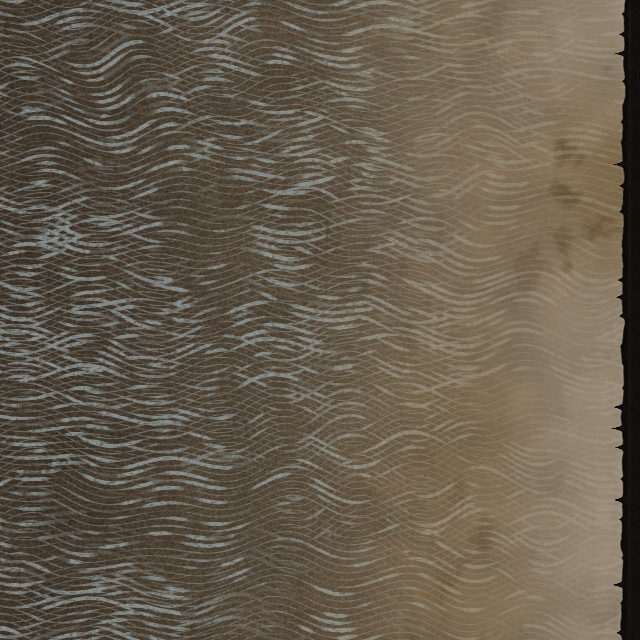
Give the GLSL for this texture, as a Shadertoy shader.

```glsl
// Aged parchment with combed wavy strokes, shaded on the left and torn along a dark right margin.

const float TAU = 6.2831853;
const float LINE_COUNT = 88.0;     // strokes per canvas height, per layer
const float WAVE_COUNT = 4.9;      // ripples per canvas width
const float WAVE_HEIGHT = 0.015;
const float EDGE_X = 0.975;        // mean place of the torn edge
const float TEAR_ROWS = 29.0;
const float TEAR_LENGTH = 0.017;

const vec3 SHADE = vec3(0.250, 0.208, 0.162);
const vec3 UMBER = vec3(0.335, 0.285, 0.222);
const vec3 TAN = vec3(0.490, 0.428, 0.338);
const vec3 PALE = vec3(0.570, 0.515, 0.440);
const vec3 OCHRE = vec3(0.465, 0.380, 0.250);
const vec3 STAIN = vec3(0.280, 0.205, 0.115);
const vec3 COOL_INK = vec3(0.550, 0.590, 0.590);
const vec3 WARM_INK = vec3(0.680, 0.650, 0.580);
const vec3 MARGIN = vec3(0.066, 0.060, 0.052);

float hash(vec2 p) {
    vec3 q = fract(vec3(p.xyx) * 0.1031);
    q += dot(q, q.yzx + 33.33);
    return fract((q.x + q.y) * q.z);
}

float noise(vec2 p) {
    vec2 i = floor(p), f = fract(p);
    f = f * f * (3.0 - 2.0 * f);
    return mix(mix(hash(i), hash(i + vec2(1, 0)), f.x),
               mix(hash(i + vec2(0, 1)), hash(i + vec2(1, 1)), f.x), f.y);
}

float fbm(vec2 p) {
    float sum = 0.0, amp = 0.5;
    for (int i = 0; i < 5; i++) {
        sum += amp * noise(p);
        p = mat2(1.6, 1.2, -1.2, 1.6) * p + 7.3;
        amp *= 0.5;
    }
    return sum;
}

// Soft elliptical patch, 1 at its centre
float patchAt(vec2 uv, vec2 centre, vec2 size) {
    vec2 d = (uv - centre) / size;
    return exp(-dot(d, d));
}

// One family of rippling strokes: thin threads that thicken into short, ragged dashes
float strokes(vec2 uv, float seed) {
    float drift = 3.2 * noise(vec2(uv.x * 1.5, uv.y * 4.0) + seed);
    float swell = 0.35 + 1.1 * noise(uv * vec2(3.0, 5.0) + seed * 2.7);
    float y = uv.y + WAVE_HEIGHT * swell * sin(TAU * WAVE_COUNT * uv.x + drift + seed);
    y += 0.035 * (noise(uv * vec2(5.0, 3.5) + seed * 1.9) - 0.5);
    float row = y * LINE_COUNT + seed;
    float id = floor(row + 0.5);
    float ragged = 0.10 * (noise(uv * vec2(140.0, 330.0) + seed) - 0.5);
    float dist = abs(row - id);

    float shift = 31.0 * hash(vec2(id, seed));
    float dash = noise(vec2(uv.x * 30.0 + shift, id * 3.7));
    float cluster = noise(uv * vec2(11.0, 14.0) + seed * 4.1);
    float body = smoothstep(0.50, 0.80, 0.68 * dash + 0.38 * cluster);
    float width = mix(0.075, 0.27, body) + ragged * body;
    float aa = max(fwidth(row), 0.02) * 0.5;
    float line = 1.0 - smoothstep(width - aa, width + aa, dist);
    float gaps = smoothstep(0.18, 0.36, noise(vec2(uv.x * 24.0 + shift, id * 5.3 + seed)));
    float flakes = smoothstep(0.10, 0.50, noise(uv * vec2(190.0, 420.0)));
    return line * mix(0.55, 0.95, body) * mix(0.35, 1.0, gaps) * mix(0.6, 1.0, flakes);
}

vec3 parchment(vec2 uv) {
    float cloud = fbm(uv * 4.0 + 3.0);
    float x = uv.x + 0.09 * (cloud - 0.48);
    vec3 col = mix(SHADE, UMBER, smoothstep(0.05, 0.52, x));
    col = mix(col, TAN, smoothstep(0.46, 0.78, x));
    col = mix(col, PALE, smoothstep(0.74, 0.95, x));

    // Ochre discolouring
    float ochre = 0.95 * patchAt(uv, vec2(0.96, 0.71), vec2(0.14, 0.15))
                + 0.50 * patchAt(uv, vec2(0.69, 0.27), vec2(0.12, 0.20))
                + 0.25 * patchAt(uv, vec2(0.72, 0.03), vec2(0.16, 0.10));
    col = mix(col, OCHRE, clamp(ochre * (0.45 + cloud), 0.0, 0.8));

    // Scattered brown stains
    float blot = smoothstep(0.58, 0.78, fbm(uv * 17.0 + 21.0));
    col = mix(col, STAIN, blot * (0.12 + 0.5 * min(ochre, 1.0)));
    return col * (0.90 + 0.20 * fbm(uv * 16.0));
}

// Horizontal place of the torn edge at a height, with sharp slits running left
float tornEdge(float y) {
    float edge = EDGE_X - 0.004 * (1.0 - y) + 0.009 * (fbm(vec2(y * 40.0, 4.0)) - 0.48);
    float row = floor(y * TEAR_ROWS);
    float centre = 0.25 + 0.5 * hash(vec2(row, 8.0));
    float spike = max(0.0, 1.0 - abs(fract(y * TEAR_ROWS) - centre) / 0.18);
    return edge - TEAR_LENGTH * pow(hash(vec2(row, 17.0)), 1.6) * spike * spike;
}

void mainImage(out vec4 fragColor, in vec2 fragCoord) {
    vec2 uv = fragCoord / iResolution.xy;
    float pixel = 1.0 / iResolution.x;

    // Sheet and two stroke layers, the second crossing the first only in places
    vec3 col = parchment(uv);
    float crossing = mix(0.30, 1.0, smoothstep(0.40, 0.62, noise(uv * vec2(6.0, 5.0) + 40.0)));
    float ink = max(strokes(uv, 2.0), crossing * strokes(uv, 5.4));
    float fade = mix(0.92, 0.36, smoothstep(0.40, 0.90, uv.x));
    col = mix(col, mix(COOL_INK, WARM_INK, smoothstep(0.35, 0.85, uv.x)), ink * fade);

    // Fine tooth of the surface, strongest in the shade
    float tooth = noise(uv * 480.0) - 0.5;
    col += tooth * mix(0.100, 0.025, smoothstep(0.4, 0.8, uv.x));

    // Torn border, faint rim and dark margin with a seam
    float beyond = uv.x - tornEdge(uv.y);
    col += 0.035 * exp(-abs(beyond) * 420.0);
    vec3 margin = MARGIN + 0.02 * (noise(uv * 300.0) - 0.5);
    margin += 0.025 * (1.0 - smoothstep(0.0004, 0.0004 + 1.5 * pixel, abs(uv.x - 0.984)));
    margin *= 0.55 + 0.45 * smoothstep(0.0, 0.010, beyond);
    col = mix(col, margin, smoothstep(-pixel, pixel, beyond));

    fragColor = vec4(clamp(col, 0.0, 1.0), 1.0);
}
```
